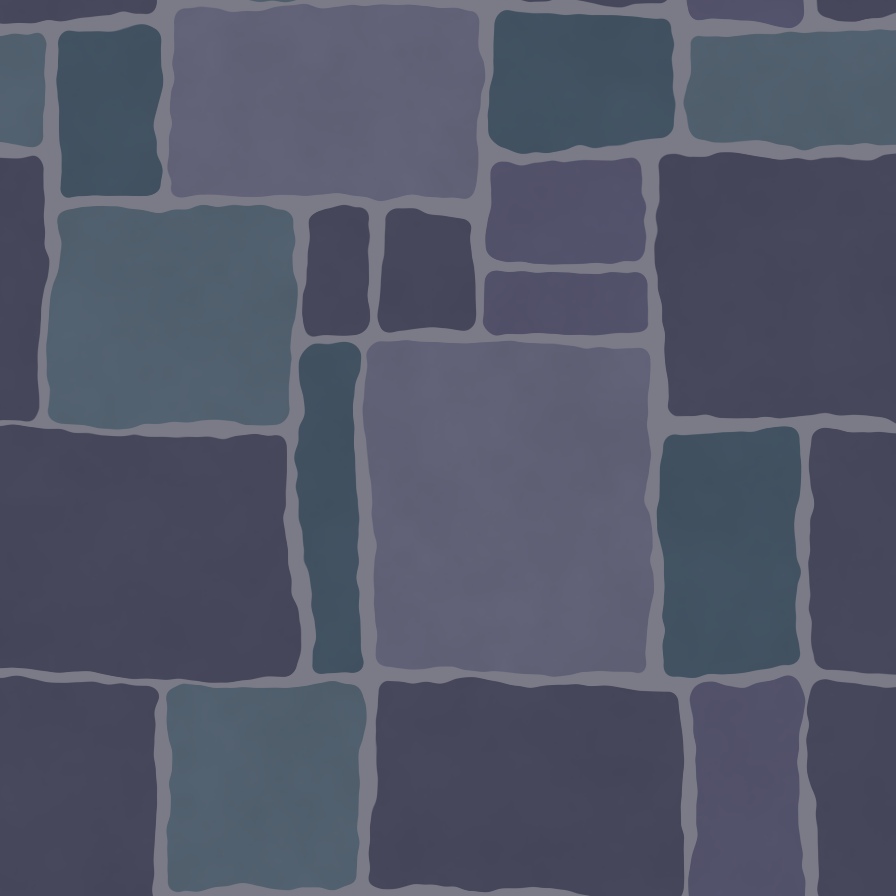
This pattern is drawn by a WebGL 1 fragment shader. Its source:

```glsl
precision highp float;
uniform vec2 u_resolution;

float hash(vec2 p) {
  p = fract(p * vec2(0.3183, 0.3679));
  p += dot(p, p.yx + 19.19);
  return fract(p.x * p.y);
}

float noise(vec2 p) {
  vec2 i = floor(p), f = fract(p);
  f = f * f * (3.0 - 2.0 * f);
  return mix(mix(hash(i), hash(i + vec2(1, 0)), f.x),
             mix(hash(i + vec2(0, 1)), hash(i + vec2(1, 1)), f.x), f.y);
}

float fbm(vec2 p) {
  float sum = 0.0, amplitude = 0.5;
  for (int i = 0; i < 4; i++) {
    sum += amplitude * noise(p);
    p = p * 2.03 + 17.3;
    amplitude *= 0.5;
  }
  return sum;
}

// Shift of the joint through a lattice vertex, repeating every four cells
float jointShift(vec2 vertex) {
  return 0.76 * (hash(mod(vertex, 4.0)) - 0.5);
}

float roundedBox(vec2 p, vec2 halfSize, float radius) {
  vec2 q = abs(p) - halfSize + radius;
  return length(max(q, 0.0)) + min(max(q.x, q.y), 0.0) - radius;
}

// Distance to the stone of one cell, and a seed for its half if it is split
vec2 stone(vec2 p, vec2 cell) {
  float a = jointShift(cell), b = jointShift(cell + vec2(1, 0));
  float c = jointShift(cell + vec2(0, 1)), d = jointShift(cell + vec2(1, 1));

  // Joints run through vertically at even vertices, horizontally at odd ones
  bool even = mod(cell.x + cell.y, 2.0) < 0.5;
  vec2 low = cell + (even ? vec2(a, b) : vec2(c, a));
  vec2 high = cell + 1.0 + (even ? vec2(d, c) : vec2(b, d));

  // A few stones are cut in two across their longer side
  float part = 0.0;
  if (hash(mod(cell, 4.0)) > 0.9) {
    vec2 size = high - low;
    vec2 axis = size.x > size.y ? vec2(1, 0) : vec2(0, 1);
    vec2 cut = low + 0.42 * size;
    part = step(0.0, dot(p - cut, axis));
    if (part > 0.5) low = mix(low, cut, axis);
    else high = mix(high, cut, axis);
  }
  return vec2(roundedBox(p - 0.5 * (low + high), 0.5 * (high - low) - 0.027, 0.06), part);
}

vec3 stoneColor(float rank) {
  vec3 slate = vec3(0.277, 0.277, 0.357);
  vec3 deepTeal = vec3(0.255, 0.318, 0.378);
  vec3 violet = vec3(0.322, 0.318, 0.415);
  vec3 paleTeal = vec3(0.318, 0.375, 0.430);
  vec3 lavender = vec3(0.378, 0.380, 0.463);
  if (rank < 4.5) return slate;
  if (rank < 8.5) return deepTeal;
  if (rank < 10.5) return violet;
  return rank < 13.5 ? paleTeal : lavender;
}

void main() {
  float scale = min(u_resolution.x, u_resolution.y);
  vec2 p = 4.0 * gl_FragCoord.xy / scale - vec2(0.0, 1.15);
  vec2 bend = vec2(noise(p * 1.7), noise(p * 1.7 + 31.0)) - 0.5;
  vec2 bent = p + 0.08 * bend;

  // Nearest stone among the surrounding cells
  float dist = 9.0, rank = 0.0, seed = 0.0;
  for (int y = -1; y <= 1; y++) {
    for (int x = -1; x <= 1; x++) {
      vec2 cell = floor(bent) + vec2(x, y);
      vec2 found = stone(bent, cell);
      if (found.x < dist) {
        vec2 id = mod(cell, 4.0);
        dist = found.x;
        rank = mod(7.0 * (id.x + 4.0 * id.y), 16.0);
        seed = 13.7 * rank + 7.1 * found.y;
      }
    }
  }

  // Chipped outline, different for each stone
  dist += 0.045 * (noise(p * 5.0 + seed) - 0.5);
  dist += 0.018 * (noise(p * 15.0 + seed) - 0.5);

  // Faint mottling of the stone faces
  vec3 face = stoneColor(rank);
  face *= 1.0 + 0.07 * (fbm(p * 2.5 + seed) - 0.47) + 0.04 * (fbm(p * 9.0 + seed) - 0.47);

  vec3 mortar = vec3(0.480, 0.482, 0.530);
  float pixel = 4.0 / scale;
  gl_FragColor = vec4(mix(face, mortar, smoothstep(-0.7 * pixel, 0.7 * pixel, dist)), 1.0);
}
```
